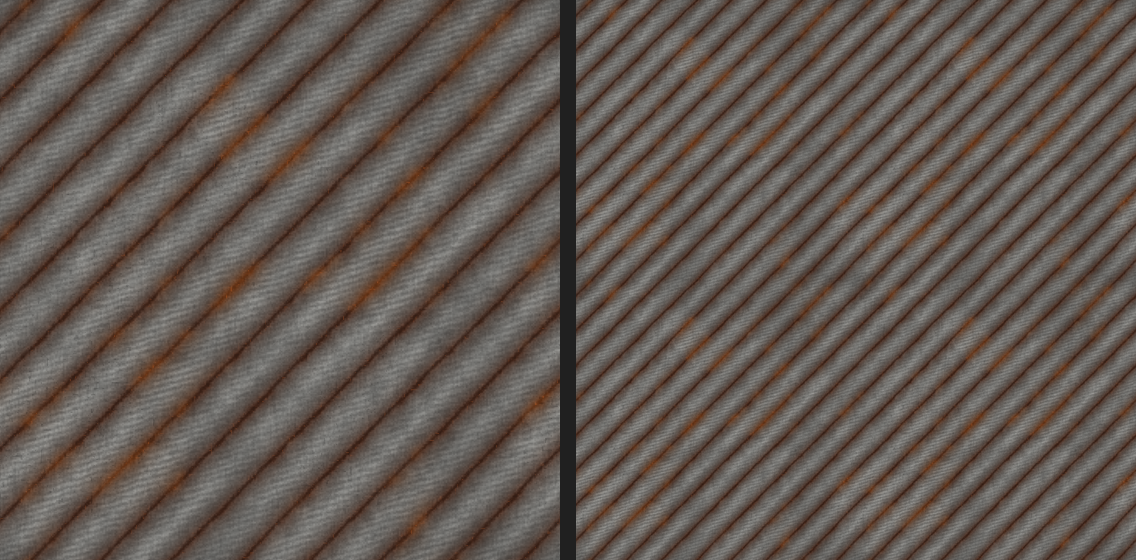
Left: one tile. Right: repeated 2 by 2.
Write a WebGL 1 fragment shader that draws this texture.

```glsl
precision highp float;
// Diagonal weathered steel strands with fine ribbing and rust in the grooves; tiles seamlessly.

uniform vec2 u_resolution;

float hash(vec2 p) {
  vec3 q = fract(vec3(p.xyx) * vec3(0.1031, 0.1030, 0.0973));
  q += dot(q, q.yzx + 33.33);
  return fract((q.x + q.y) * q.z);
}

// Value noise that wraps after one unit of uv; cells must be whole numbers.
float noise(vec2 uv, vec2 cells) {
  vec2 p = uv * cells;
  vec2 i = floor(p);
  vec2 f = fract(p);
  f = f * f * (3.0 - 2.0 * f);
  vec2 a = mod(i, cells);
  vec2 b = mod(i + 1.0, cells);
  return mix(mix(hash(a), hash(vec2(b.x, a.y)), f.x),
             mix(hash(vec2(a.x, b.y)), hash(b), f.x), f.y);
}

float fbm(vec2 uv, float cells) {
  float sum = 0.0;
  float gain = 0.533;
  for (int i = 0; i < 4; i++) {
    sum += gain * noise(uv, vec2(cells));
    cells *= 2.0;
    gain *= 0.5;
  }
  return sum;
}

void main() {
  vec2 uv = gl_FragCoord.xy / u_resolution;
  vec2 diagonal = vec2(uv.x - uv.y, uv.x + uv.y);

  // Surface variation, from broad stains to fine grain
  float stain = fbm(uv, 5.0);
  float patches = fbm(uv + vec2(0.37, 0.61), 9.0);
  float mottle = fbm(uv + vec2(0.13, 0.29), 40.0);
  float grain = noise(uv, vec2(360.0)) - 0.5;
  float fibres = noise(uv, vec2(64.0, 300.0)) + noise(uv, vec2(300.0, 64.0)) - 1.0;
  float streaks = noise(diagonal, vec2(48.0, 10.0)) - 0.5;

  // Eight strands across and down; groove distance is 0 in a groove and 1 on a crest
  float strand = diagonal.x * 8.0 - 0.44 + 0.05 * (mottle - 0.5) + 0.06 * (stain - 0.5);
  float across = fract(strand);
  float groove = 1.0 - abs(2.0 * across - 1.0);
  float tone = hash(vec2(mod(floor(strand), 8.0), 17.0)) - 0.5;

  // Rounded steel body
  float crest = smoothstep(0.1, 1.0, groove);
  vec3 color = mix(vec3(0.345, 0.33, 0.315), vec3(0.475, 0.475, 0.465), crest);
  color *= 1.0 + 0.05 * tone * crest + 0.28 * (stain - 0.5) + 0.12 * streaks;

  // Shallow slanted ribs, fading in and out along each strand
  float ribs = sin(6.28318 * (88.0 * uv.y - 24.0 * uv.x + 0.5 * mottle));
  color *= 1.0 + ribs * 0.09 * smoothstep(0.1, 0.7, groove) * (0.35 + patches);

  // Rust spreading out of the grooves, with brighter orange patches
  float spread = groove + 0.16 * (mottle - 0.5) + 0.05 * grain;
  float rust = exp(-max(spread, 0.0) * mix(5.6, 2.9, patches));
  float fresh = smoothstep(0.5, 0.75, patches + 0.15 * (mottle - 0.5));
  vec3 oxide = mix(vec3(0.335, 0.19, 0.13), vec3(0.46, 0.235, 0.10), fresh);
  color = mix(color, oxide, rust);

  // Dark crease and scattered crumbs of rust beside it
  float crease = 1.0 - smoothstep(0.0, 0.14, groove + 0.04 * grain);
  color *= 1.0 - crease * mix(0.32, 0.12, fresh);
  float crumbs = smoothstep(0.8, 0.95, noise(uv, vec2(230.0)));
  color += vec3(0.13, 0.06, 0.02) * crumbs * rust * rust;

  // Woven grain and small dark pits
  color *= 1.0 + 0.15 * grain + 0.10 * fibres + 0.14 * (mottle - 0.5);
  float pits = smoothstep(0.82, 0.96, noise(uv + 0.41, vec2(190.0)));
  color *= 1.0 - 0.14 * pits * smoothstep(0.4, 0.65, stain);

  gl_FragColor = vec4(color, 1.0);
}
```
